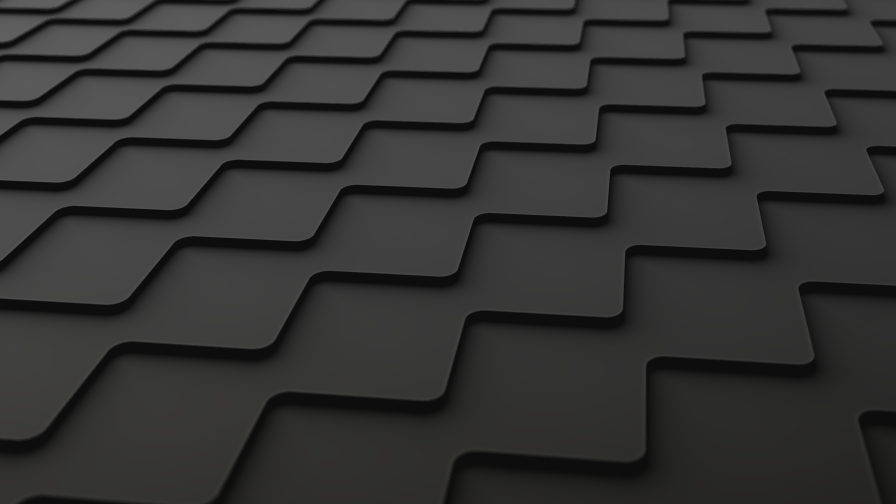
Reproduce this pattern procedurally as a WebGL 1 fragment shader.

```glsl
precision highp float;

uniform vec2 u_resolution;

#define CORNER_RADIUS 0.12
#define WALL_HEIGHT 0.018
#define SHADOW_REACH 0.065
#define RIM_WIDTH 0.035
#define RIM_GLOW 0.035
#define WALL_SHADE 0.05
#define FOCUS_HEIGHT 0.55
#define LENS_BLUR 0.018
#define BLUR_SAMPLES 16

// Perspective foreshortening per step along a stair and per stair
const vec2 DEPTH = vec2(0.0909, 0.153);

// Screen point to lattice: x steps along a stair, y counts stairs
vec2 screenToLattice(vec2 screen) {
  vec2 along = vec2(0.3776, 0.1566) - screen * DEPTH.x;
  vec2 across = vec2(0.1579, 0.2518) - screen * DEPTH.y;
  vec2 offset = screen - vec2(0.9444, 0.5787);
  float det = along.x * across.y - across.x * along.y;
  return vec2(offset.x * across.y - across.x * offset.y,
              along.x * offset.y - offset.x * along.y) / det;
}

// Signed distance to a rounded staircase, positive on the raised plate
float stairDistance(vec2 lattice) {
  float u = lattice.x - 0.149 * lattice.y;
  vec2 q = vec2(u, u + 1.55 * lattice.y);
  q -= floor(0.5 * (q.x + q.y) + 0.5);
  if (q.x + q.y < 0.0) q = -q.yx;

  float r = CORNER_RADIUS;
  if (q.x < r && q.y > -r) return length(q - vec2(r, -r)) - r;
  if (q.x > 1.0 - r && q.y < r) return r - length(q - vec2(1.0 - r, r));
  return q.y;
}

// Satin plate, brighter toward the far left
vec3 plateColor(vec2 screen, float aspect) {
  float left = 1.0 - screen.x / aspect;
  float shade = 0.14 + 0.13 * screen.y + 0.07 * left
              + 0.05 * screen.y * left;
  vec3 warmth = mix(vec3(1.01, 1.0, 0.97), vec3(1.0),
                    clamp(screen.y * 2.0, 0.0, 1.0));
  return shade * warmth;
}

vec3 renderPlates(vec2 screen, float aspect) {
  vec2 top = screenToLattice(screen);
  float depth = 1.0 + dot(DEPTH, top);
  vec2 foot = screenToLattice(screen + vec2(0.0, WALL_HEIGHT / depth));

  float light = 1.0;
  float wall = 0.0;
  float rim = 0.0;
  for (int i = -1; i <= 1; i++) {
    vec2 stair = vec2(0.0, ceil(top.y) + float(i));
    float edge = stairDistance(top - stair);
    float base = stairDistance(foot - stair);
    if (edge > 0.0) {
      rim = max(rim, 1.0 - smoothstep(0.0, RIM_WIDTH, edge));
    } else if (base > 0.0) {
      wall = 1.0;
    } else {
      // Tight contact shadow inside a wide faint one
      light *= 1.0 - 0.72 * exp(base / SHADOW_REACH);
      light *= 1.0 - 0.16 * exp(base / 0.3);
    }
  }
  vec3 color = plateColor(screen, aspect) * light + RIM_GLOW * rim;
  return mix(color, vec3(WALL_SHADE), wall);
}

void main() {
  vec2 screen = gl_FragCoord.xy / u_resolution.y;
  float aspect = u_resolution.x / u_resolution.y;

  // Disc samples smooth the edges and defocus near and far plates
  float defocus = screen.y - FOCUS_HEIGHT;
  float radius = 0.6 / u_resolution.y + LENS_BLUR * defocus * defocus;
  vec3 color = vec3(0.0);
  for (int i = 0; i < BLUR_SAMPLES; i++) {
    float n = float(i);
    float angle = 2.4 * n;
    float spread = radius * sqrt((n + 0.5) / float(BLUR_SAMPLES));
    vec2 offset = spread * vec2(cos(angle), sin(angle));
    color += renderPlates(screen + offset, aspect);
  }
  gl_FragColor = vec4(color / float(BLUR_SAMPLES), 1.0);
}
```
